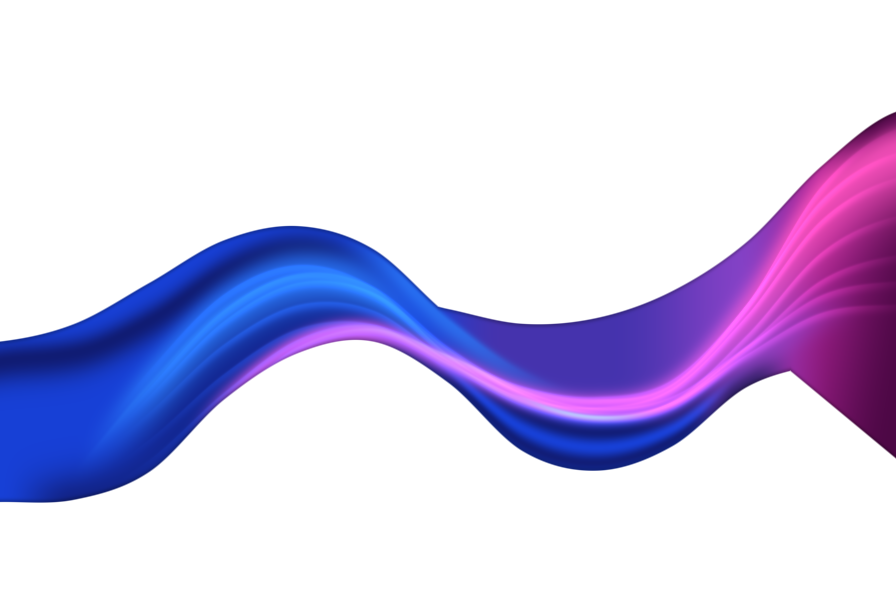
Give the GLSL for this background, as a Shadertoy shader.

```glsl
// A twisted silk ribbon flowing over white, from blue on the left to magenta.
// Smooth height curves set its edges, folds and pink sheen; every layer is
// shaded by the distance to one of them, then thin fibres are added on top.

#define FIBRES 7
#define FIBRE_WIDTH 0.0035
#define FIBRE_LIGHT 0.17
#define SHADOW_DEPTH 0.88
#define SHEEN_STRENGTH 0.92
#define RIM_DARKNESS 0.25

const vec3 BLUE    = vec3(0.09, 0.25, 0.84);
const vec3 AZURE   = vec3(0.17, 0.48, 0.97);
const vec3 NAVY    = vec3(0.06, 0.09, 0.40);
const vec3 INDIGO  = vec3(0.27, 0.20, 0.68);
const vec3 VIOLET  = vec3(0.58, 0.27, 0.80);
const vec3 ORCHID  = vec3(0.80, 0.34, 0.90);
const vec3 HOTPINK = vec3(0.98, 0.32, 0.74);
const vec3 MAGENTA = vec3(0.62, 0.12, 0.54);
const vec3 PLUM    = vec3(0.30, 0.03, 0.27);
const vec3 PALE    = vec3(0.72, 0.84, 1.00);

// Heights at equal steps across the canvas
const float FRONT[13] = float[13](.423, .453, .522, .594, .618, .579, .468,
                                 .380, .341, .360, .439, .547, .626);
const float BACK[13] = float[13](.300, .300, .300, .350, .450, .505, .478,
                                .453, .463, .508, .591, .719, .811);
const float BASE[13] = float[13](.152, .156, .203, .325, .404, .423, .354,
                                .238, .205, .246, .346, .386, .410);
const float RIDGE[13] = float[13](.094, .213, .360, .488, .543, .512, .404,
                                 .327, .295, .315, .400, .484, .508);
const float SHEEN[13] = float[13](.114, .154, .222, .331, .419, .441, .390,
                                 .335, .317, .346, .478, .665, .754);

// Catmull-Rom curve through the heights
float curve(float k[13], float x) {
    float t = clamp(x, 0.0, 1.0) * 12.0;
    int i = min(int(t), 11);
    float f = t - float(i);
    float a = k[max(i - 1, 0)], b = k[i], c = k[i + 1], d = k[min(i + 2, 12)];
    return b + 0.5 * f * (c - a + f * (2.0 * a - 5.0 * b + 4.0 * c - d
             + f * (3.0 * (b - c) + d - a)));
}

// Soft bell with separate widths above and below its centre
float glow(float d, float above, float below) {
    float r = d / (d > 0.0 ? above : below);
    return exp(-r * r);
}

// Rises over a..b and falls over c..d
float span(float x, float a, float b, float c, float d) {
    return smoothstep(a, b, x) * (1.0 - smoothstep(c, d, x));
}

float coverage(float d) {
    float w = 0.8 * fwidth(d) + 1e-5;
    return smoothstep(-w, w, d);
}

void mainImage(out vec4 fragColor, in vec2 fragCoord) {
    vec2 p = fragCoord / iResolution.xy;
    float x = p.x, y = p.y;
    float front = curve(FRONT, x), back = curve(BACK, x);
    float ridge = curve(RIDGE, x), sheen = curve(SHEEN, x);
    float top = max(front, back);
    float bottom = min(curve(BASE, x), 0.37 - 1.255 * (x - 0.885));

    // Body colour along the ribbon
    vec3 right = mix(MAGENTA, PLUM, smoothstep(0.88, 1.02, x + 0.12 * (0.45 - y)));
    vec3 col = mix(BLUE, INDIGO, smoothstep(0.46, 0.56, x));
    col = mix(col, VIOLET, smoothstep(0.68, 0.84, x) * 0.8);
    col = mix(col, right, smoothstep(0.82, 0.93, x));

    // Hollow of the upper left fold, and the lit lip of the front fold
    float hollow = mix(front, ridge, mix(0.10, 0.50, smoothstep(0.0, 0.25, x)));
    float dark = glow(y - hollow, 0.026, 0.038) * (1.0 - smoothstep(0.34, 0.47, x));
    col = mix(col, NAVY, SHADOW_DEPTH * dark);
    col = mix(col, NAVY, 0.7 * glow(y - bottom, 0.05, 0.05) * span(x, 0.0, 0.08, 0.2, 0.3));
    float lip = glow(y - front + 0.012, 0.010, 0.030);
    col = mix(col, AZURE, 0.75 * lip * span(x, 0.37, 0.46, 0.50, 0.66));

    // Lower fold: bright at the ridge, with dark pleats below it
    float s = clamp((ridge - y) / max(ridge - bottom, 0.02), 0.0, 1.0);
    vec3 leftFold = mix(AZURE, mix(BLUE, NAVY, 0.6), smoothstep(0.0, 0.75, s));
    vec3 midFold = mix(BLUE, NAVY, 0.42 - 0.42 * cos(s * 11.0));
    vec3 fold = mix(leftFold, midFold, smoothstep(0.42, 0.54, x));
    float inFold = smoothstep(0.0, 0.012, ridge - y);
    col = mix(col, fold, inFold * span(x, 0.08, 0.20, 0.76, 0.85));
    col = mix(col, AZURE, 0.75 * glow(y - ridge, 0.035, 0.02) * span(x, 0.08, 0.18, 0.38, 0.52));

    // Pink sheen, widening to the right
    float wide = smoothstep(0.68, 0.93, x);
    float sheenGlow = glow(y - sheen, mix(0.018, 0.050, wide), mix(0.022, 0.105, wide));
    vec3 pink = mix(ORCHID, HOTPINK, smoothstep(0.76, 0.92, x));
    col = mix(col, pink, SHEEN_STRENGTH * sheenGlow * smoothstep(0.2, 0.36, x));
    col = mix(col, ORCHID, 0.75 * glow(y - bottom, 0.022, 0.02) * span(x, 0.2, 0.3, 0.4, 0.46));

    // Right side: violet crease, tucked back fold and dark upper corner
    col = mix(col, VIOLET, 0.45 * glow(y - ridge + 0.02, 0.04, 0.03) * span(x, 0.78, 0.84, 0.88, 0.97));
    col = mix(col, 0.5 * INDIGO, 0.8 * glow(y - bottom, 0.030, 0.03) * span(x, 0.78, 0.82, 0.84, 0.89));
    col = mix(col, PLUM, 0.9 * glow(y - top, 0.02, 0.033) * smoothstep(0.91, 0.98, x));

    // Fine fibres between ridge and sheen, and one pale glint
    for (int i = 0; i < FIBRES; i++) {
        float k = float(i) / float(FIBRES - 1);
        float line = mix(ridge, sheen, k * 1.3 - 0.15) - 0.012 * sin(5.0 * x + 9.0 * k);
        float lit = glow(y - line, FIBRE_WIDTH, 3.0 * FIBRE_WIDTH);
        col += FIBRE_LIGHT * lit * mix(AZURE, pink, smoothstep(0.4, 0.75, x)) * span(x, 0.12, 0.3, 0.9, 1.05);
    }
    col = mix(col, PALE, 0.8 * glow(y - ridge, 0.004, 0.006) * span(x, 0.56, 0.64, 0.66, 0.75));

    // Thin dark rim, then the ribbon over white
    float rim = glow(min(top - y, y - bottom), 0.005, 0.005);
    col *= 1.0 - RIM_DARKNESS * rim;
    float ribbon = coverage(top - y) * coverage(y - bottom);
    fragColor = vec4(mix(vec3(1.0), clamp(col, 0.0, 1.0), ribbon), 1.0);
}
```
